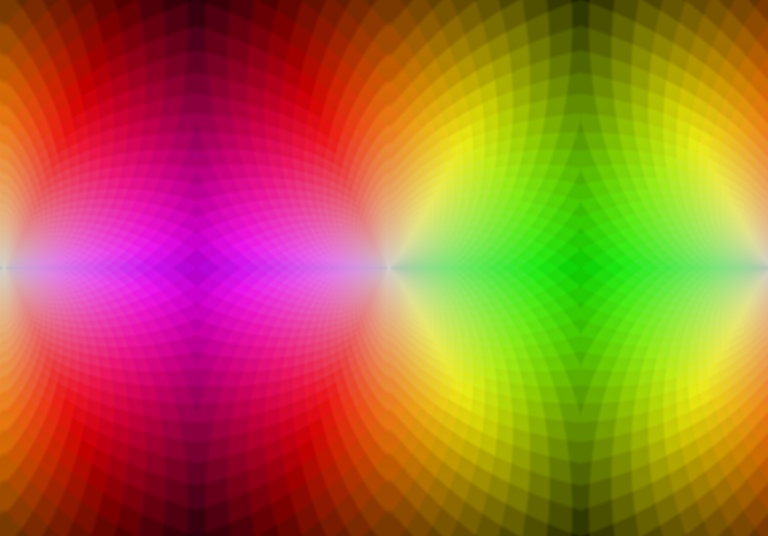
A Shadertoy shader for this background:

```glsl
const float TAU = 6.2831853;
const float ARMS = 64.0;          // spiral arms in each family
const float TWIST = 7.4;          // arms crossed per unit of log radius
const float HALF_PERIOD = 0.5;    // distance between neighbouring centres
const float SEAM = 0.008;         // width of the soft upright seam
const vec2 CENTRE = vec2(0.506, 0.0);

// Rounds to the nearest integer with a softened step
float softRound(float x, float blur) {
    return floor(x) + smoothstep(0.5 - blur, 0.5 + blur, fract(x));
}

vec3 hslToRgb(float hue, float saturation, float lightness) {
    vec3 wheel = abs(fract(hue + vec3(0.0, 2.0, 1.0) / 3.0) * 6.0 - 3.0) - 1.0;
    float chroma = saturation * (1.0 - abs(2.0 * lightness - 1.0));
    return lightness + chroma * (clamp(wheel, 0.0, 1.0) - 0.5);
}

// Snaps (angle, radius) to the diamonds between two crossing log spirals
vec2 snapToSpiralCells(vec2 polar, float blur) {
    float turn = ARMS * polar.x / TAU;
    float growth = TWIST * log(polar.y);
    float a = softRound(growth + turn, blur);
    float b = softRound(growth - turn, blur);
    return vec2((a - b) * 0.5 * TAU / ARMS, exp((a + b) * 0.5 / TWIST));
}

// 0 along the vertical, 1 along the horizontal
float sidewaysAmount(float angle) {
    float fold = 1.0 - abs(1.0 - angle * 4.0 / TAU);
    return pow(clamp(fold, 0.0, 1.0), 0.9);
}

// Hue fans from orange to green on one side, to violet on the other
float fanHue(float sideways, bool greenSide) {
    return (28.0 + sideways * (greenSide ? 89.0 : -96.0)) / 360.0;
}

// Extra contrast between cells at middle distances
float cellRelief(float cellRadius, float radius) {
    float band = smoothstep(0.03, 0.1, radius) * (1.0 - smoothstep(0.12, 0.35, radius));
    return 0.25 * band * log(cellRadius / radius);
}

vec3 fanColour(vec2 cell, float radius, bool greenSide) {
    float sideways = sidewaysAmount(cell.x);
    float core = exp(-22.0 * cell.y);
    float lightness = 0.81 - 1.68 * cell.y - 0.08 * sideways * core
                    - cellRelief(cell.y, radius);
    float saturation = (1.0 - 0.92 * core) * mix(0.84, 1.0, smoothstep(0.17, 0.26, cell.y));
    return hslToRgb(fanHue(sideways, greenSide), saturation, clamp(lightness, 0.0, 1.0));
}

void mainImage(out vec4 fragColor, in vec2 fragCoord) {
    float pixel = 1.0 / iResolution.x;
    vec2 p = (fragCoord - vec2(0.0, 0.5 * iResolution.y)) * pixel - CENTRE;

    // Fold the plane so every centre repeats with mirrored halves
    bool greenSide = mod(p.x, 2.0 * HALF_PERIOD) < HALF_PERIOD;
    p.x = abs(p.x - HALF_PERIOD * round(p.x / HALF_PERIOD));
    p.x *= p.x / (p.x + SEAM);

    // Angle is measured from the vertical
    float radius = max(length(p), 0.5 * pixel);
    vec2 polar = vec2(atan(p.x, p.y), radius);
    float blur = min(0.04 + 22.0 * pixel / radius, 0.5);
    vec2 cell = snapToSpiralCells(polar, blur);

    fragColor = vec4(fanColour(cell, radius, greenSide), 1.0);
}
```
